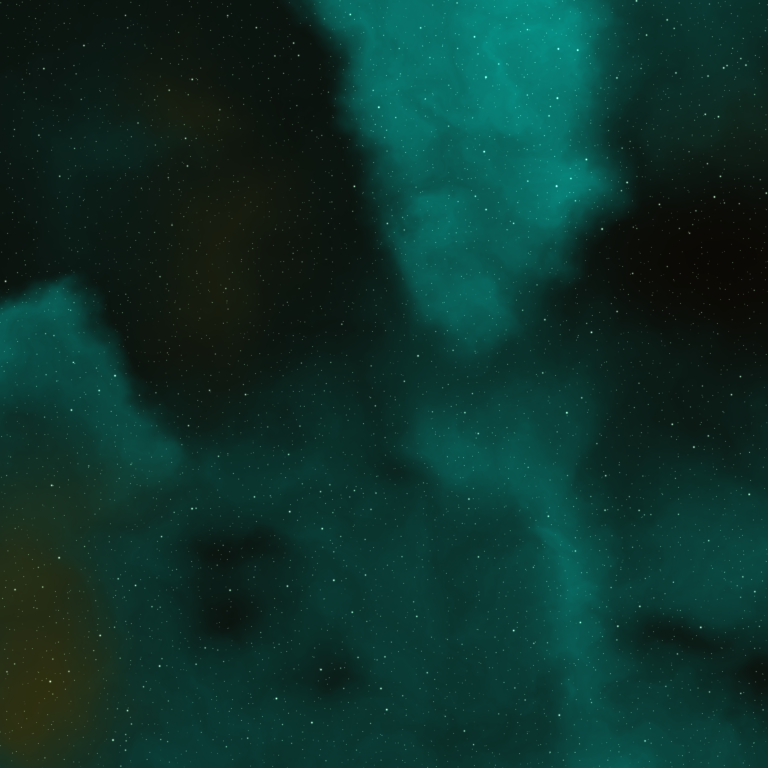
A three.js fragment shader for this background:

```glsl
varying vec2 vUv;

vec2 hash2(vec2 p) {
  vec3 h = fract(p.xyx * vec3(0.1031, 0.1030, 0.0973));
  h += dot(h, h.yzx + 33.33);
  return fract((h.xx + h.yz) * h.zy);
}

float gradientDot(vec2 cell, vec2 corner, vec2 f) {
  float angle = 6.2832 * hash2(cell + corner).x;
  return dot(vec2(cos(angle), sin(angle)), f - corner);
}

float gradientNoise(vec2 p) {
  vec2 i = floor(p), f = p - i;
  vec2 u = f * f * f * (f * (f * 6.0 - 15.0) + 10.0);
  float low = mix(gradientDot(i, vec2(0.0), f), gradientDot(i, vec2(1.0, 0.0), f), u.x);
  float high = mix(gradientDot(i, vec2(0.0, 1.0), f), gradientDot(i, vec2(1.0), f), u.x);
  return mix(low, high, u.y);
}

float fbm(vec2 p) {
  float sum = 0.0, amplitude = 0.6;
  for (int i = 0; i < 6; i++) {
    sum += amplitude * gradientNoise(p);
    p = mat2(1.6, 1.2, -1.2, 1.6) * p + 17.3;
    amplitude *= 0.52;
  }
  return sum;
}

// Soft elliptical cloud
float puff(vec2 p, vec2 center, vec2 radius) {
  vec2 d = (p - center) / radius;
  return exp(-dot(d, d));
}

float segment(vec2 p, vec2 a, vec2 b) {
  vec2 ab = b - a;
  return length(p - a - ab * clamp(dot(p - a, ab) / dot(ab, ab), 0.0, 1.0));
}

float gasDensity(vec2 p, float billow) {
  // Dim veil, thicker below
  float gas = mix(0.09, 0.39, 1.0 - smoothstep(0.38, 0.57, p.y + 0.1 * (0.4 - p.x)));
  gas = mix(gas, 0.22, puff(p, vec2(0.13, 0.81), vec2(0.10, 0.13)));
  gas = mix(gas, 0.40, puff(p, vec2(0.88, 0.98), vec2(0.20, 0.16)));
  gas = mix(gas, 0.38, puff(p, vec2(0.64, 0.53), vec2(0.16, 0.12)));
  gas = mix(gas, 0.16, puff(p, vec2(0.91, 0.46), vec2(0.15, 0.10)));
  gas = mix(gas, 0.0, puff(p, vec2(0.94, 0.65), vec2(0.18, 0.13)));

  // Tall pillar
  float left = mix(0.54, 0.40, smoothstep(0.58, 1.02, p.y));
  float right = mix(0.66, 0.80, smoothstep(0.54, 0.78, p.y));
  float pillar = smoothstep(left - 0.03, left + 0.06, p.x) * smoothstep(0.53, 0.60, p.y);
  pillar *= 1.0 - smoothstep(right - 0.07, right + 0.05, p.x);
  float glow = mix(0.70, 0.92, smoothstep(0.55, 1.0, p.y));
  glow += 0.16 * puff(p, vec2(0.70, 0.96), vec2(0.10, 0.12));
  glow += 0.12 * puff(p, vec2(0.73, 0.77), vec2(0.04, 0.08));
  glow -= 0.13 * puff(p, vec2(0.64, 0.82), vec2(0.07, 0.06));
  gas = mix(gas, glow, pillar);

  // Left shelf with a sloping rim
  float rim = max(p.y - 0.645, dot(p - vec2(0.10, 0.635), vec2(0.83, 0.56)));
  float shelf = (1.0 - smoothstep(-0.035, 0.015, rim)) * smoothstep(0.34, 0.47, p.y);
  float shelfGlow = 0.66 - 0.25 * puff(p, vec2(0.03, 0.45), vec2(0.10, 0.05));
  gas = mix(gas, shelfGlow, shelf);

  // Curving spine
  float spine = min(segment(p, vec2(0.58, 0.44), vec2(0.70, 0.36)),
                    min(segment(p, vec2(0.70, 0.36), vec2(0.76, 0.15)),
                        segment(p, vec2(0.76, 0.15), vec2(0.80, -0.05))));
  gas = mix(gas, 0.76, exp(-spine * spine / 0.0024));
  gas = mix(gas, 0.62, 0.7 * puff(p, vec2(0.68, 0.45), vec2(0.08, 0.06)));

  // Lower right bands and dark hollows
  gas = mix(gas, 0.52, puff(p, vec2(0.95, 0.28), vec2(0.14, 0.06)));
  gas = mix(gas, 0.52, puff(p, vec2(0.86, 0.03), vec2(0.10, 0.08)));
  gas = mix(gas, 0.14, puff(p, vec2(0.90, 0.18), vec2(0.09, 0.04)));
  gas = mix(gas, 0.10, puff(p, vec2(0.98, 0.10), vec2(0.07, 0.05)));
  gas = mix(gas, 0.10, puff(p, vec2(0.32, 0.27), vec2(0.05, 0.05)));
  gas = mix(gas, 0.11, puff(p, vec2(0.31, 0.19), vec2(0.06, 0.04)));
  gas = mix(gas, 0.17, puff(p, vec2(0.42, 0.10), vec2(0.05, 0.04)));
  gas = mix(gas, 0.22, puff(p, vec2(0.50, 0.40), vec2(0.05, 0.04)));
  gas = mix(gas, 0.25, puff(p, vec2(0.04, 0.18), vec2(0.11, 0.18)));
  return max(gas * (1.0 + 0.45 * billow), 0.0);
}

float warmDust(vec2 p) {
  float dust = 0.80 * puff(p, vec2(0.04, 0.10), vec2(0.09, 0.09));
  dust += 0.55 * puff(p, vec2(0.01, 0.25), vec2(0.10, 0.08));
  dust += 0.25 * puff(p, vec2(0.09, 0.36), vec2(0.12, 0.07));
  dust += 0.28 * puff(p, vec2(0.23, 0.86), vec2(0.05, 0.06));
  dust += 0.22 * puff(p, vec2(0.31, 0.72), vec2(0.09, 0.08));
  dust += 0.24 * puff(p, vec2(0.27, 0.61), vec2(0.07, 0.09));
  return min(dust + 0.10 * puff(p, vec2(0.97, 0.85), vec2(0.09, 0.06)), 1.0);
}

float stars(vec2 p) {
  float light = 0.0;
  for (int i = 0; i < 3; i++) {
    float layer = float(i), cells = 75.0 - 22.0 * layer;
    vec2 grid = p * cells + 9.7 * layer, cell = floor(grid);
    vec2 seed = hash2(cell + 41.0 * layer);
    vec2 offset = (grid - cell - 0.15 - 0.7 * hash2(cell + 83.0)) / cells;
    float size = 0.0008 + 0.0005 * pow(seed.x, 20.0);
    light += (0.06 + 0.22 * seed.x + 0.6 * pow(seed.x, 40.0))
           * step(0.35, seed.y) * exp(-dot(offset, offset) / (size * size));
  }
  return light;
}

void main() {
  vec2 warp = vec2(fbm(vUv * 5.0 + 3.1), fbm(vUv * 5.0 + 27.4));
  vec2 p = vUv + 0.09 * warp;
  float gas = gasDensity(p, fbm(p * 7.0 + warp + 11.0));
  vec3 color = vec3(0.045 - 0.015 * gas, 0.035 + 0.46 * gas, 0.018 + 0.44 * gas);
  color = mix(color, vec3(0.21, 0.19, 0.05), warmDust(p));
  color += vec3(0.75, 0.9, 0.78) * stars(vUv);
  gl_FragColor = vec4(color, 1.0);
}
```
